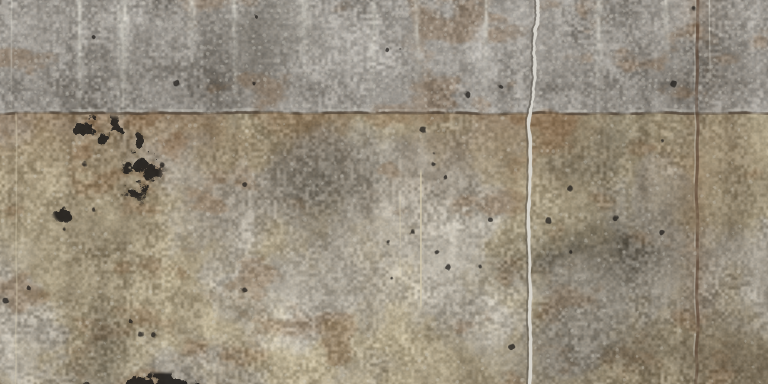
A Shadertoy shader for this texture:

```glsl
#define SEAM_Y 0.705
#define JOINT_X 1.815
#define CRACK_X 1.378
#define CRACK_WIDTH 0.0042
#define GRAIN 0.17
#define MOTTLE 1.5
#define STREAKS 0.5
#define RUST vec3(0.52, 0.41, 0.30)
#define SOOT vec3(0.33, 0.31, 0.27)
#define LIME vec3(0.80, 0.79, 0.75)
#define BLACK vec3(0.13, 0.12, 0.11)

float hash(vec2 p) {
    vec3 q = fract(p.xyx * 0.1031);
    q += dot(q, q.yzx + 33.33);
    return fract((q.x + q.y) * q.z);
}

float noise(vec2 p) {
    vec2 i = floor(p), f = fract(p);
    f *= f * (3.0 - 2.0 * f);
    return mix(mix(hash(i), hash(i + vec2(1, 0)), f.x),
               mix(hash(i + vec2(0, 1)), hash(i + vec2(1, 1)), f.x), f.y);
}

float fbm(vec2 p) {
    float sum = 0.0, amp = 0.516;
    for (int i = 0; i < 5; i++) {
        sum += amp * noise(p);
        p = mat2(1.6, 1.2, -1.2, 1.6) * p + 17.3;
        amp *= 0.5;
    }
    return sum;
}

// Soft round patch
float blob(vec2 p, vec2 center, vec2 size) {
    vec2 d = (p - center) / size;
    return exp(-dot(d, d));
}

// Antialiased line of a given half width around distance zero
float stroke(float d, float halfWidth) {
    float px = 0.7 / iResolution.y;
    return 1.0 - smoothstep(halfWidth - px, halfWidth + px, abs(d));
}

float span(float y, float low, float high) {
    return smoothstep(low, low + 0.02, y) * (1.0 - smoothstep(high - 0.02, high, y));
}

// Scattered round dots, one per grid cell; density is the share of filled cells
float dots(vec2 p, float cells, float density) {
    vec2 g = p * cells, id = floor(g);
    vec2 center = 0.3 + 0.4 * vec2(hash(id + 3.1), hash(id + 8.7));
    float radius = mix(0.12, 0.28, hash(id + 5.3));
    float d = length(fract(g) - center) + 0.2 * (noise(g * 4.0) - 0.5);
    float soft = cells / iResolution.y;
    return step(hash(id), density) * (1.0 - smoothstep(radius - soft, radius + soft, d));
}

void mainImage(out vec4 fragColor, in vec2 fragCoord) {
    vec2 p = fragCoord / iResolution.y;
    vec2 warp = vec2(fbm(p * 7.0), fbm(p * 7.0 + 40.0)) - 0.5;
    vec2 q = p + 0.22 * warp;
    float seamD = p.y - SEAM_Y - 0.008 * (fbm(p.xx * vec2(14, 3)) - 0.5);
    float upper = smoothstep(-0.004, 0.004, seamD);
    float lower = 1.0 - upper;

    // Two slabs: cool grey above, ochre and grey below
    float patches = fbm(p * 3.5 + 5.0) - 0.5;
    float detail = fbm(p * 22.0) - 0.5;
    float runs = fbm(vec2(p.x * 28.0, p.y * 1.8)) - 0.5;
    float tone = 0.57 + MOTTLE * (0.65 * patches + 0.4 * detail) + STREAKS * runs;
    tone += lower * 0.32 * (blob(q, vec2(0.55, 0.25), vec2(0.25, 0.2)) + blob(q, vec2(1.14, 0.35), vec2(0.13, 0.22)));
    tone -= upper * 0.28 * exp(-abs(seamD - 0.07) * 16.0);
    vec3 greySlab = mix(vec3(0.46, 0.44, 0.41), vec3(0.73, 0.715, 0.69), tone);
    vec3 ochreSlab = mix(vec3(0.45, 0.405, 0.33), vec3(0.74, 0.695, 0.585), tone);
    float greyShare = upper + lower * 0.7 * smoothstep(0.42, 0.62, fbm(q * 4.0 + 61.0));
    vec3 col = mix(ochreSlab, greySlab, greyShare);

    // Rust below the seam, beside the joint and in loose patches
    float rust = lower * 0.55 * exp(seamD * 9.0) * smoothstep(0.3, 0.65, fbm(q * 5.0 + 20.0));
    rust += 0.35 * exp(-abs(p.x - JOINT_X) * 32.0) * smoothstep(0.3, 0.6, fbm(p * 9.0));
    rust += 0.4 * smoothstep(0.58, 0.75, fbm(p * vec2(9, 13) + 30.0));
    col = mix(col, RUST, clamp(rust, 0.0, 0.7));

    // Damp, sooty stains
    float soot = 0.85 * blob(q, vec2(1.57, 0.34), vec2(0.19, 0.13));
    soot += 0.55 * blob(q, vec2(1.55, 0.61), vec2(0.1, 0.05));
    soot += 0.5 * blob(q, vec2(0.85, 0.52), vec2(0.13, 0.11));
    soot += 0.5 * blob(q, vec2(1.62, 0.09), vec2(0.22, 0.08));
    soot += 0.45 * blob(q, vec2(0.3, 0.08), vec2(0.06, 0.13));
    soot += 0.4 * blob(q, vec2(0.72, 0.93), vec2(0.12, 0.1));
    col = mix(col, SOOT, clamp(soot * (0.75 + 1.3 * detail + 0.6 * runs), 0.0, 0.75));

    // Pale drips running down from the top edge
    for (int i = 0; i < 12; i++) {
        float k = float(i), r = hash(vec2(k, 4.0));
        float x = 2.0 * fract(0.306 + k * 0.618) + 0.008 * (noise(vec2(p.y * 5.0, k)) - 0.5);
        float width = mix(0.002, 0.018, r * r);
        float fade = smoothstep(0.85 - 0.4 * hash(vec2(k, 9.0)), 1.0, p.y);
        float drip = exp(-pow((p.x - x) / width, 2.0)) * fade;
        col = mix(col, LIME, 0.55 * drip * (0.5 + noise(p * vec2(150, 25))));
    }

    // Fine grain, pale aggregate and dark pits
    col += GRAIN * (noise(p * 120.0) - 0.5) * (0.5 + noise(p * 12.0));
    col += 0.05 * (noise(p * 230.0 + 9.0) - 0.5) * vec3(1.0, 0.8, 0.6);
    col = mix(col, LIME, 0.35 * dots(p, 60.0, 0.1 + 0.3 * upper));
    col = mix(col, BLACK, 0.75 * dots(p + 4.0, 34.0, 0.015));

    // Black flaking growth in clusters
    float growth = blob(p, vec2(0.25, 0.66), vec2(0.08, 0.035)) + 0.8 * blob(p, vec2(0.36, 0.56), vec2(0.06, 0.08));
    growth += 0.8 * blob(p, vec2(0.17, 0.45), vec2(0.03, 0.03)) + blob(p, vec2(0.4, 0.0), vec2(0.16, 0.025));
    float flakes = smoothstep(0.67, 0.73, fbm(p * 30.0 + 12.0) + 0.2 * min(growth, 1.0));
    col = mix(col, BLACK, 0.9 * flakes * smoothstep(0.1, 0.4, growth));

    // Horizontal seam and vertical joint, worn unevenly
    float wear = smoothstep(0.25, 0.65, noise(p * 35.0));
    col = mix(col, vec3(0.30, 0.25, 0.20), stroke(seamD, 0.0035) * (0.25 + 0.5 * wear));
    col = mix(col, LIME, 0.35 * stroke(seamD - 0.008, 0.003) * wear);
    float jointD = p.x - JOINT_X - 0.006 * (noise(p.yy * 12.0) - 0.5);
    col = mix(col, vec3(0.36, 0.27, 0.21), 0.65 * stroke(jointD, 0.004) * (0.4 + 0.6 * wear));
    col = mix(col, LIME, 0.4 * stroke(jointD + 0.006, 0.002) * wear);

    // Thin pale scratches
    float scratch = stroke(p.x - 1.096, 0.0022) * span(p.y, 0.19, 0.565);
    scratch += 0.7 * stroke(p.x - 1.042, 0.0017) * span(p.y, 0.27, 0.5) * wear;
    scratch += 0.5 * stroke(p.x - 0.04 - 0.004 * noise(p.yy * 8.0), 0.002) * lower;
    col = mix(col, vec3(0.83, 0.79, 0.68), 0.75 * scratch);

    // White filled crack with a shaded edge, more jagged above the seam
    float bend = mix(0.012, 0.035, upper) * (fbm(vec2(p.y * 16.0, 2.0)) - 0.5);
    float crackD = p.x - CRACK_X - bend - 0.015 * smoothstep(0.69, 0.75, p.y);
    float thick = CRACK_WIDTH * (0.7 + 0.6 * noise(vec2(p.y * 45.0, 7.0)));
    col = mix(col, vec3(0.30, 0.28, 0.25), 0.45 * stroke(crackD + 0.003, thick + 0.002));
    col = mix(col, vec3(0.86, 0.85, 0.82), 0.95 * stroke(crackD, thick));

    fragColor = vec4(clamp(col, 0.0, 1.0), 1.0);
}
```
